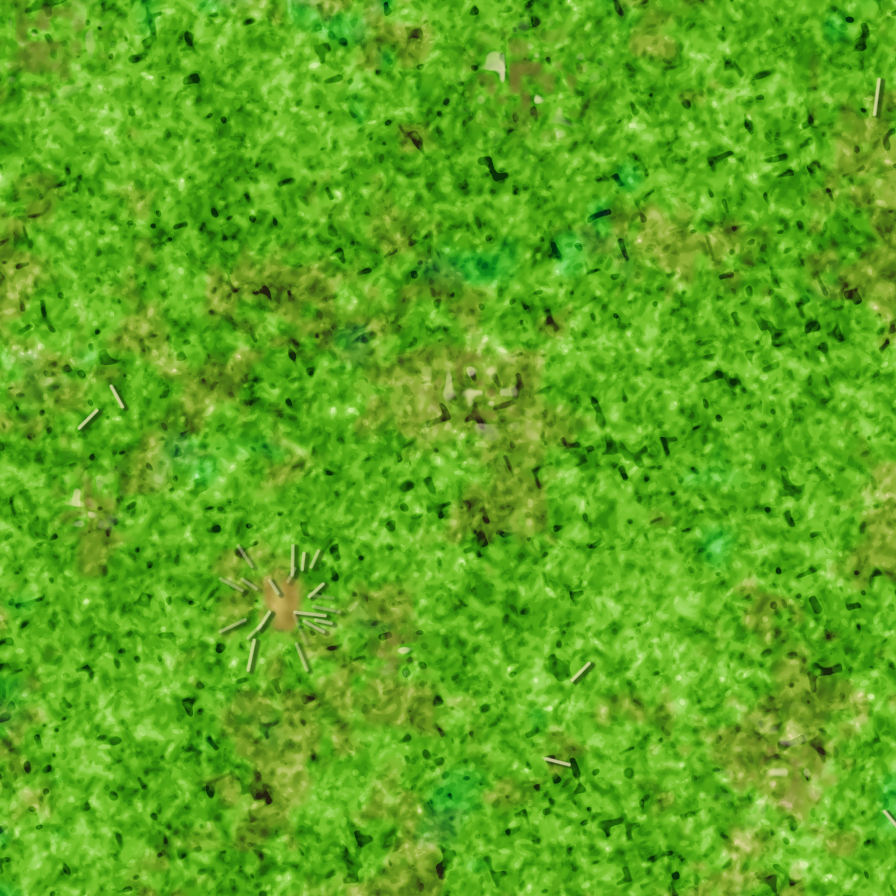
This texture is drawn by a Shadertoy shader. Its source:

```glsl
// A sunlit lawn seen from above: layered noise and short, randomly turned blades
// give a tone that is mapped to greens; olive and emerald patches tint it, and
// a dry tuft, worn spots and loose straws lie on top.

vec3 hash3(vec2 p) {
    vec3 q = fract(p.xyx * vec3(0.1031, 0.1030, 0.0973));
    q += dot(q, q.yxz + 33.33);
    return fract((q.xxy + q.yzz) * q.zyx);
}

// Value noise centred on zero
float noise(vec2 p) {
    vec2 i = floor(p), f = fract(p);
    f = f * f * (3.0 - 2.0 * f);
    float low = mix(hash3(i).x, hash3(i + vec2(1, 0)).x, f.x);
    float high = mix(hash3(i + vec2(0, 1)).x, hash3(i + vec2(1, 1)).x, f.x);
    return mix(low, high, f.y) - 0.5;
}

vec2 turn(vec2 p, float angle) {
    float c = cos(angle), s = sin(angle);
    return vec2(c * p.x - s * p.y, s * p.x + c * p.y);
}

float segment(vec2 p, vec2 a, vec2 b) {
    vec2 ab = b - a;
    return length(p - a - ab * clamp(dot(p - a, ab) / dot(ab, ab), 0.0, 1.0));
}

// Tapered flecks, one per cell, each lighter or darker than its surroundings
float blades(vec2 p, float lean) {
    vec2 cell = floor(p);
    float tone = 0.0;
    for (int y = -1; y <= 1; y++)
    for (int x = -1; x <= 1; x++) {
        vec2 id = cell + vec2(x, y);
        vec3 place = hash3(id + 17.0), look = hash3(id + 91.0);
        vec2 d = turn(p - id - place.xy, lean + (place.z - 0.5) * 4.0);
        d.y += d.x * d.x * (look.z - 0.5);
        float along = clamp(abs(d.x) / mix(0.25, 0.65, look.x), 0.0, 1.0);
        float width = mix(0.24, 0.10, along);
        float cover = (1.0 - smoothstep(width * 0.4, width * 1.5, abs(d.y)))
                    * (1.0 - smoothstep(0.65, 1.0, along));
        tone += cover * (look.y - 0.5) * 2.0;
    }
    return tone;
}

// Greens from shade to glint; tone is about -2.5 to 2.5
vec3 grassColor(float tone) {
    vec3 c = mix(vec3(0.04, 0.20, 0.02), vec3(0.13, 0.39, 0.03), smoothstep(-3.1, -2.1, tone));
    c = mix(c, vec3(0.20, 0.55, 0.04), smoothstep(-2.1, -1.2, tone));
    c = mix(c, vec3(0.31, 0.66, 0.07), smoothstep(-1.2, -0.3, tone));
    c = mix(c, vec3(0.45, 0.76, 0.16), smoothstep(-0.3, 0.7, tone));
    c = mix(c, vec3(0.59, 0.84, 0.35), smoothstep(0.7, 1.7, tone));
    return mix(c, vec3(0.80, 0.93, 0.62), smoothstep(1.7, 2.8, tone));
}

// A pale stalk with a dark shadow at its side
vec3 addStraw(vec3 c, vec2 p, vec2 a, vec2 b, float strength) {
    float shade = 1.0 - smoothstep(0.001, 0.005, segment(p - vec2(0.004, -0.002), a, b));
    float stalk = 1.0 - smoothstep(0.0008, 0.0030, segment(p, a, b));
    c = mix(c, vec3(0.10, 0.22, 0.04), shade * strength * 0.75);
    return mix(c, vec3(0.86, 0.87, 0.66), stalk * strength);
}

void mainImage(out vec4 fragColor, in vec2 fragCoord) {
    vec2 uv = fragCoord / iResolution.y;
    vec2 p = uv + 0.006 * vec2(noise(uv * 45.0), noise(uv * 45.0 + 31.0));

    // Tone from broad patches down to single blades
    float lean = 0.6 + 2.5 * noise(uv * 6.0 + 5.0);
    float tone = 0.9 * noise(turn(p, 0.4) * 8.0 + 3.0)
               + 1.5 * noise(turn(p, 0.9) * 32.0 + 40.0)
               + 2.1 * noise(turn(p, 0.6) * vec2(75.0, 105.0) + 70.0)
               + 1.7 * noise(turn(p, 2.1) * vec2(120.0, 170.0) + 110.0);
    tone += 1.1 * blades(p * 66.0, lean);
    tone += 0.7 * blades(turn(p, 0.7) * 98.0 + 50.0, lean + 0.7);

    // Small deep gaps between the blades
    float gap = noise(turn(p, 1.2) * 88.0 + 200.0) + 0.35 * noise(uv * 24.0 + 9.0);
    tone -= 2.0 * smoothstep(0.30, 0.46, gap);
    vec3 color = grassColor(tone + 0.08);

    // Olive and emerald patches
    float olive = noise(p * 7.0 + 60.0) + 0.7 * noise(p * 19.0 + 80.0) + 0.5 * noise(p * 55.0);
    color += vec3(0.10, -0.07, 0.04) * smoothstep(0.08, 0.45, olive);
    float emerald = noise(p * 10.0 + 130.0) + 0.6 * noise(p * 30.0 + 150.0);
    color += vec3(-0.13, 0.0, 0.05) * smoothstep(0.25, 0.60, emerald);

    // Worn spots with brown thatch and a few bleached flecks
    float grain = noise(p * 80.0 + 300.0);
    for (int i = 0; i < 7; i++) {
        vec3 h = hash3(vec2(float(i) + 3.0, 47.0));
        float r = length(uv - h.xy) / mix(0.025, 0.055, h.z);
        float worn = exp(-r * r);
        color = mix(color, vec3(0.46, 0.43, 0.17), worn * smoothstep(-0.1, 0.4, grain) * 0.7);
        color = mix(color, vec3(0.90, 0.88, 0.70), worn * smoothstep(0.2, 0.4, -grain) * 0.8);
    }

    // Dry tuft: tan heart and radiating stalks
    vec2 heart = uv - vec2(0.315, 0.325);
    float spread = length(heart * vec2(1.2, 0.85)) + 0.022 * grain;
    color = mix(color, vec3(0.74, 0.61, 0.32) + 0.25 * grain, 0.85 * (1.0 - smoothstep(0.012, 0.036, spread)));
    for (int i = 0; i < 20; i++) {
        vec3 h = hash3(vec2(float(i) + 11.0, 83.0));
        vec2 dir = turn(vec2(1, 0), float(i) * 2.4 + h.x);
        vec2 start = dir * mix(0.012, 0.055, h.y);
        vec2 end = start + turn(dir, h.z - 0.5) * mix(0.015, 0.035, h.x);
        color = addStraw(color, heart, start, end, mix(0.25, 0.8, h.z));
    }

    // Loose straws
    for (int i = 0; i < 6; i++) {
        vec3 h = hash3(vec2(float(i) + 29.0, 151.0));
        vec2 half_ = turn(vec2(mix(0.009, 0.024, h.z), 0), h.x * 40.0);
        color = addStraw(color, uv, h.xy - half_, h.xy + half_, 0.85);
    }

    fragColor = vec4(clamp(color, 0.0, 1.0), 1.0);
}
```
